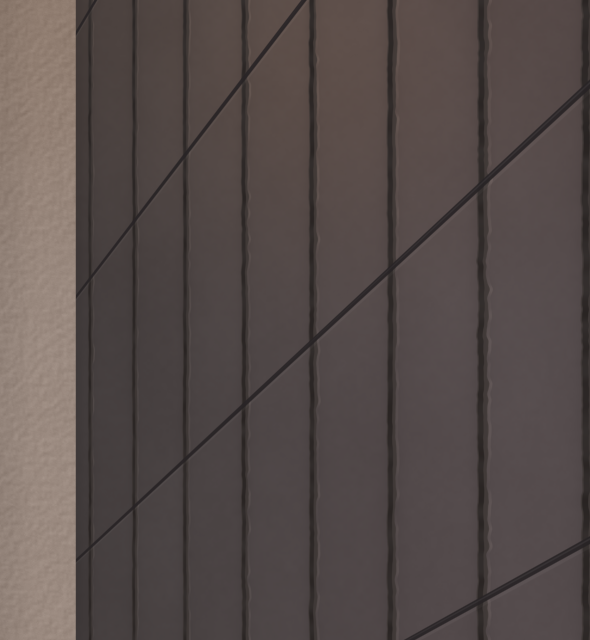
Write a WebGL 2 fragment shader that draws this pattern.

```glsl
#version 300 es
precision highp float;
// Dark panelled wall in perspective: rough upright grooves, slanted joints and a plaster strip at left.

uniform vec2 u_resolution;
out vec4 fragColor;

float hash(vec2 p) {
  return fract(sin(dot(p, vec2(127.1, 311.7))) * 43758.5453);
}

float noise(vec2 p) {
  vec2 i = floor(p), f = fract(p);
  f = f * f * (3.0 - 2.0 * f);
  return mix(mix(hash(i), hash(i + vec2(1, 0)), f.x),
             mix(hash(i + vec2(0, 1)), hash(i + vec2(1, 1)), f.x), f.y);
}

float fbm(vec2 p) {
  float sum = 0.0, amp = 0.5;
  for (int i = 0; i < 4; i++) {
    sum += amp * noise(p);
    p = p * 2.03 + 7.1;
    amp *= 0.5;
  }
  return sum;
}

// Soft-edged band between two limits
float band(float d, float lo, float hi, float blur) {
  return smoothstep(lo - blur, lo + blur, d) * (1.0 - smoothstep(hi - blur, hi + blur, d));
}

vec3 plaster(vec2 uv) {
  vec3 color = mix(vec3(0.605, 0.54, 0.50), vec3(0.565, 0.49, 0.44), smoothstep(0.45, 1.0, uv.y));
  color *= 1.0 - 0.05 * smoothstep(0.07, 0.0, uv.x);
  // Fine relief lit from the upper left
  vec2 grain = uv * vec2(120.0, 130.0);
  float relief = fbm(grain) - fbm(grain + vec2(0.5, -0.5));
  return color + 0.075 * relief + 0.02 * (fbm(uv * 14.0) - 0.47);
}

vec3 panels(vec2 uv, float px) {
  // Column index: spacing grows by a constant ratio toward the viewer
  float depth = uv.x + 0.3304;
  float column = log(depth / 0.4829) / log(1.155);
  float grooveId = round(column);
  float grooveX = 0.4829 * pow(1.155, grooveId) - 0.3304;

  // Joint index: a fan of slanted lines, evenly spaced along each upright
  float run = uv.x - 0.13;
  float gap = 0.4125 + 0.345 * run;
  float joint = (uv.y - 0.125 - 0.855 * run) / gap;
  float jointId = round(joint);
  float slope = 0.855 + 0.345 * jointId;
  float jointDist = (joint - jointId) * gap / sqrt(1.0 + slope * slope);

  // Panel surface with a warm glow near the top
  vec3 color = mix(vec3(0.275, 0.25, 0.25), vec3(0.328, 0.292, 0.296), smoothstep(0.1, 0.85, uv.x));
  vec2 glow = (uv - vec2(0.54, 0.92)) / vec2(0.26, 0.36);
  color += vec3(0.052, 0.036, 0.022) * exp(-dot(glow, glow));
  color += vec3(0.012, 0.001, -0.009) * smoothstep(0.4, 1.0, uv.y);
  color += 0.035 * (fbm(uv * vec2(5.0, 4.0)) - 0.47) + 0.012 * (fbm(uv * 90.0) - 0.47);
  color += 0.010 * (hash(vec2(floor(column), floor(joint))) - 0.5);
  color *= 1.0 - 0.12 * smoothstep(0.03, 0.0, uv.x - 0.1285);

  // Rough groove: ragged dark slot with a chipped lip on its right
  float width = 0.0044 * depth;
  float seed = grooveId * 17.3;
  float ragged = noise(vec2(uv.y * 42.0, seed)) + 0.5 * noise(vec2(uv.y * 120.0, seed + 5.0)) - 0.75;
  float grooveDist = uv.x - grooveX + 0.6 * width * ragged;
  float chip = noise(vec2(uv.y * 75.0, seed + 9.0));
  float lipEnd = width * (1.9 + 1.1 * chip);
  color *= 1.0 - 0.13 * exp(-abs(grooveDist) / (2.2 * width));
  color += vec3(0.055, 0.05, 0.045) * chip * band(grooveDist, lipEnd - 0.7 * width, lipEnd + 0.6 * width, px);
  color = mix(color, vec3(0.235, 0.21, 0.20), 0.75 * band(grooveDist, -1.4 * width, lipEnd - 0.4 * width, px));
  vec3 slot = vec3(0.15, 0.13, 0.125) + 0.05 * noise(vec2(uv.y * 55.0, seed + 3.0));
  color = mix(color, slot, 0.92 * band(grooveDist, -width, 0.75 * width, px));

  // Slanted joint: clean dark cut with a faint inner ridge and a lit lower edge
  float cut = 0.0041 * depth;
  color += 0.025 * band(jointDist, -2.1 * cut, -cut, px);
  color = mix(color, vec3(0.155, 0.138, 0.145), 0.93 * band(jointDist, -cut, cut, px));
  color += 0.05 * band(jointDist, 0.05 * cut, 0.5 * cut, px) * smoothstep(0.3, 0.9, uv.x);
  return color;
}

void main() {
  vec2 uv = gl_FragCoord.xy / u_resolution;
  float px = 0.8 / u_resolution.x;
  float edge = smoothstep(0.1285 - px, 0.1285 + px, uv.x);
  vec3 color = mix(plaster(uv), panels(uv, px), edge);
  fragColor = vec4(color, 1.0);
}
```
